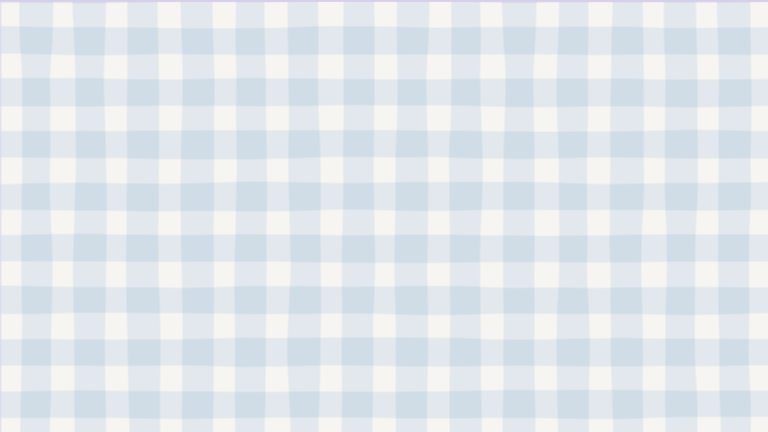
Give the GLSL for this pattern, as a Shadertoy shader.

```glsl
// Hand-painted pale blue gingham on cream, with wavering stripe edges and a thin lavender border.

const vec3 CREAM = vec3(0.965, 0.962, 0.945);
const vec3 SINGLE_WASH = vec3(0.888, 0.910, 0.928);
const vec3 DOUBLE_WASH = vec3(0.815, 0.863, 0.902);
const vec3 LAVENDER = vec3(0.850, 0.805, 0.922);

float hash(vec2 p) {
    return fract(sin(dot(p, vec2(127.1, 311.7))) * 43758.5453);
}

// Smooth one-dimensional noise in -1..1; each seed gives its own curve.
float waver(float t, float seed) {
    float cell = floor(t);
    float blend = smoothstep(0.0, 1.0, t - cell);
    return mix(hash(vec2(cell, seed)), hash(vec2(cell + 1.0, seed)), blend) * 2.0 - 1.0;
}

float edgeOffset(float along, float seed, float amount) {
    return amount * (0.8 * waver(along * 5.0, seed) + 0.2 * waver(along * 11.0, seed + 50.0));
}

// Coverage of evenly pitched stripes whose two edges waver independently.
float stripes(float across, float along, float firstCentre, float pitch,
              float halfWidth, float amount, float seed, float blur) {
    float id = floor((across - firstCentre) / pitch + 0.5);
    float local = across - firstCentre - id * pitch;
    float stripeSeed = seed + id * 2.0;
    float low = -halfWidth + edgeOffset(along, stripeSeed, amount);
    float high = halfWidth + edgeOffset(along, stripeSeed + 1.0, amount);
    return smoothstep(-blur, blur, local - low) * smoothstep(-blur, blur, high - local);
}

// Coverage of a border strip, measured inward from its canvas edge.
float border(float inset, float width, float blur) {
    return 1.0 - smoothstep(width - blur, width + blur, inset);
}

void mainImage(out vec4 fragColor, in vec2 fragCoord) {
    // Canvas height is one unit; y runs down from the top edge.
    vec2 p = vec2(fragCoord.x, iResolution.y - fragCoord.y) / iResolution.y;
    float pixel = 1.0 / iResolution.y;
    float blur = max(0.0030, 0.75 * pixel);

    // Fourteen columns crossing eight rows
    float columns = stripes(p.x, p.y, 0.0832, 0.12436, 0.0360, 0.0050, 31.0, blur);
    float rows = stripes(p.y, p.x, 0.0940, 0.1203, 0.0314, 0.0035, 97.0, blur);

    // One layer of wash, then the deeper overlap
    vec3 color = mix(CREAM, SINGLE_WASH, max(columns, rows));
    color = mix(color, DOUBLE_WASH, columns * rows);

    // Lavender line along the top, fainter down the left
    color = mix(color, LAVENDER, border(p.y, 0.0040, 0.5 * pixel));
    color = mix(color, LAVENDER, 0.5 * border(p.x, 0.0035, 0.5 * pixel));

    fragColor = vec4(color, 1.0);
}
```
